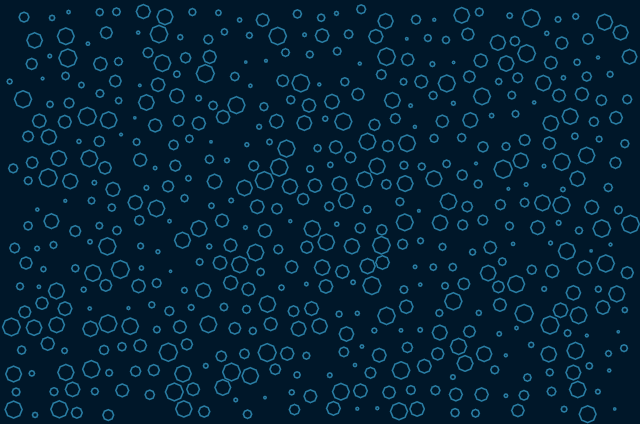
Reproduce this pattern procedurally as a Shadertoy shader.

```glsl
// Lengths are fractions of the canvas height
const vec3 BACKGROUND = vec3(0.0, 0.09, 0.16);
const vec3 STROKE = vec3(0.16, 0.49, 0.64);
const float STROKE_WIDTH = 0.0037;
const float MIN_RADIUS = 0.0025;
const float MAX_RADIUS = 0.0215;
const float SIDES = 8.0;
const float SPACING = 0.057;
const float ROW_HEIGHT = 0.866 * SPACING;
const float JITTER = 0.68;
const float MIN_DISTANCE = 0.043;
const float MARGIN = 0.021;
const float TAU = 6.2831853;

vec3 hash32(vec2 p) {
    vec3 q = fract(vec3(p.xyx) * vec3(0.1031, 0.1030, 0.0973));
    q += dot(q, q.yxz + 33.33);
    return fract((q.xxy + q.yzz) * q.zyx);
}

// Odd rows are shifted by half a cell
float rowShift(float row) {
    return 0.5 * mod(row, 2.0);
}

vec2 jitteredCenter(vec2 cell) {
    vec2 offset = (hash32(cell + 17.0).xy - 0.5) * JITTER;
    vec2 center = cell + 0.5 + offset;
    center.x += rowShift(cell.y);
    return center * vec2(SPACING, ROW_HEIGHT);
}

// Push a center away from neighbours that crowd it
vec2 relaxedCenter(vec2 cell) {
    vec2 center = jitteredCenter(cell);
    vec2 push = vec2(0.0);
    for (int y = -1; y <= 1; y++) {
        for (int x = -1; x <= 1; x++) {
            if (x == 0 && y == 0) continue;
            vec2 away = center - jitteredCenter(cell + vec2(x, y));
            float gap = max(length(away), 1e-4);
            push += away / gap * 0.5 * max(MIN_DISTANCE - gap, 0.0);
        }
    }
    return center + push;
}

// Distance to the edge lines of a regular polygon with a corner at the right
float polygonDistance(vec2 p, float radius) {
    float sector = TAU / SIDES;
    float angle = mod(atan(p.y, p.x), sector) - 0.5 * sector;
    return length(p) * cos(angle) - radius * cos(0.5 * sector);
}

void mainImage(out vec4 fragColor, in vec2 fragCoord) {
    float pixel = 1.0 / iResolution.y;
    vec2 p = fragCoord * pixel;
    vec2 canvas = iResolution.xy * pixel;

    float row = floor(p.y / ROW_HEIGHT);
    vec2 home = vec2(floor(p.x / SPACING - rowShift(row)), row);

    // Outlined polygons from the surrounding cells
    float coverage = 0.0;
    for (int y = -1; y <= 1; y++) {
        for (int x = -1; x <= 1; x++) {
            vec2 cell = home + vec2(x, y);
            vec2 center = relaxedCenter(cell);
            vec2 inset = min(center, canvas - center);
            if (min(inset.x, inset.y) < MARGIN) continue;

            float radius = mix(MIN_RADIUS, MAX_RADIUS, hash32(cell + 91.0).z);
            vec2 local = p - center;
            if (dot(local, local) > 4.0 * MAX_RADIUS * MAX_RADIUS) continue;
            float edge = abs(polygonDistance(local, radius)) - 0.5 * STROKE_WIDTH;
            coverage = max(coverage, clamp(0.5 - edge / pixel, 0.0, 1.0));
        }
    }

    fragColor = vec4(mix(BACKGROUND, STROKE, coverage), 1.0);
}
```
